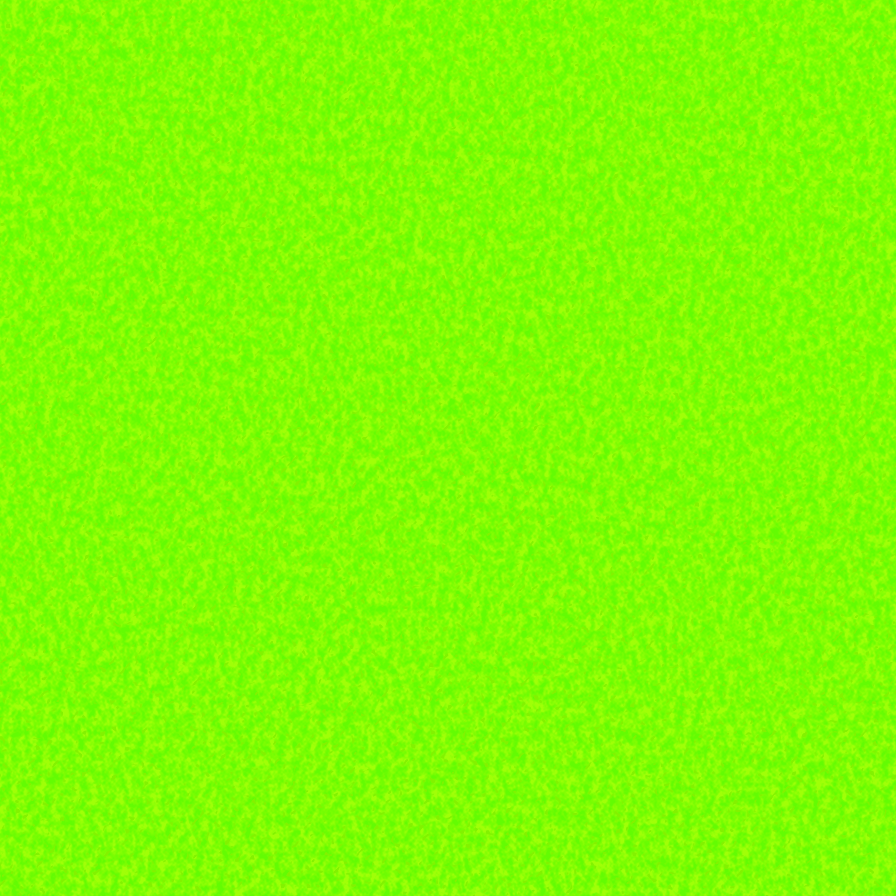
Give the GLSL for this texture, as a Shadertoy shader.

```glsl
// Vivid lime paper with a fine, slightly upright mottled grain.

const vec3 SHADE_LIME = vec3(0.430, 0.990, 0.008);
const vec3 BASE_LIME = vec3(0.490, 0.992, 0.008);
const vec3 LIGHT_LIME = vec3(0.570, 1.000, 0.020);
const vec3 PIT_LIME = vec3(0.510, 0.950, 0.000);

// Cells across the canvas, per layer
const vec2 MOTTLE_CELLS = vec2(102.0, 68.0);
const vec2 GRAIN_CELLS = vec2(205.0, 140.0);
const vec2 FIBRE_CELLS = vec2(340.0, 210.0);
const vec2 PIT_CELLS = vec2(190.0, 150.0);

const float MOTTLE_WEIGHT = 1.0;
const float GRAIN_WEIGHT = 0.75;
const float FIBRE_WEIGHT = 0.45;
const float CONTRAST = 3.1;
const float PIT_START = 0.24;
const float PIT_FULL = 0.46;
const float MOTTLE_TILT = 0.18;
const float FIBRE_TILT = 0.75;

// Integer hash giving a unit gradient for each lattice point
vec2 latticeGradient(vec2 cell, uint seed) {
    uvec2 q = uvec2(ivec2(cell) + 4096);
    uint h = q.x * 1597334677u ^ q.y * 3812015801u ^ seed * 2654435769u;
    h = (h ^ (h >> 16)) * 2246822519u;
    h = (h ^ (h >> 13)) * 3266489917u;
    h ^= h >> 16;
    float angle = float(h & 65535u) / 65536.0 * 6.28318;
    return vec2(cos(angle), sin(angle));
}

float gradientNoise(vec2 p, uint seed) {
    vec2 cell = floor(p);
    vec2 f = p - cell;
    vec2 blend = f * f * f * (f * (f * 6.0 - 15.0) + 10.0);
    vec2 e = vec2(1.0, 0.0);
    float a = dot(latticeGradient(cell, seed), f);
    float b = dot(latticeGradient(cell + e.xy, seed), f - e.xy);
    float c = dot(latticeGradient(cell + e.yx, seed), f - e.yx);
    float d = dot(latticeGradient(cell + e.xx, seed), f - e.xx);
    return mix(mix(a, b, blend.x), mix(c, d, blend.x), blend.y);
}

vec2 rotate(vec2 p, float angle) {
    float c = cos(angle), s = sin(angle);
    return vec2(c * p.x - s * p.y, s * p.x + c * p.y);
}

// Upright blotches, smaller grain and two crossing sets of fibres
float paperRelief(vec2 uv) {
    float mottle = gradientNoise(rotate(uv, MOTTLE_TILT) * MOTTLE_CELLS, 1u);
    float grain = gradientNoise(rotate(uv, -MOTTLE_TILT) * GRAIN_CELLS, 2u);
    float fibres = gradientNoise(rotate(uv, FIBRE_TILT) * FIBRE_CELLS, 3u)
                 + gradientNoise(rotate(uv, -FIBRE_TILT) * FIBRE_CELLS, 4u);
    return MOTTLE_WEIGHT * mottle + GRAIN_WEIGHT * grain + FIBRE_WEIGHT * fibres;
}

void mainImage(out vec4 fragColor, in vec2 fragCoord) {
    vec2 uv = fragCoord / iResolution.y;

    // Tone runs from shade through base to light
    float tone = clamp(paperRelief(uv) * CONTRAST, -1.7, 1.7);
    vec3 color = BASE_LIME
               + (LIGHT_LIME - BASE_LIME) * max(tone, 0.0)
               + (SHADE_LIME - BASE_LIME) * max(-tone, 0.0);

    // Sparse duller pits
    float pitNoise = gradientNoise(rotate(uv, FIBRE_TILT) * PIT_CELLS, 5u);
    float pit = smoothstep(PIT_START, PIT_FULL, pitNoise);
    color = mix(color, PIT_LIME, pit);

    fragColor = vec4(clamp(color, 0.0, 1.0), 1.0);
}
```
